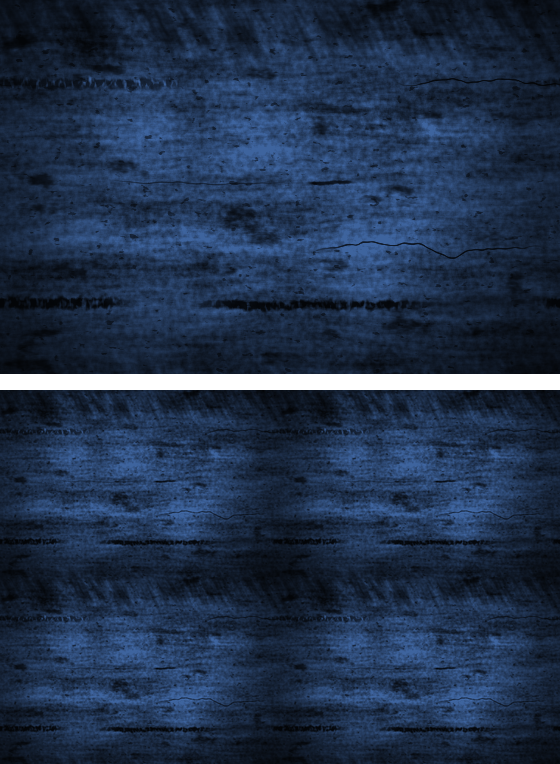
Top, the tile; bottom, the same tile 2 across and 2 down.
A Shadertoy shader for this texture:

```glsl
// Dark blue weathered wood: horizontal grain, stains, rough splits and shaded edges.

float hash(vec2 cell, float seed) {
    uvec3 v = uvec3(cell, seed) * 1664525u + 1013904223u;
    v.x += v.y * v.z; v.y += v.z * v.x; v.z += v.x * v.y;
    v ^= v >> 16u;
    v.x += v.y * v.z;
    return float(v.x >> 8u) / 16777216.0;
}

float cornerSlope(vec2 cell, vec2 offset, vec2 f, vec2 period, float seed) {
    vec2 wrapped = floor(mod(cell + offset + 0.5, period));
    float angle = 6.2832 * hash(wrapped, seed);
    return dot(vec2(cos(angle), sin(angle)), f - offset);
}

// Gradient noise that wraps after one unit of uv
float noise(vec2 uv, vec2 period, float seed) {
    vec2 p = uv * period, cell = floor(p), f = p - cell;
    vec2 s = f * f * f * (f * (f * 6.0 - 15.0) + 10.0);
    float low = mix(cornerSlope(cell, vec2(0, 0), f, period, seed),
                    cornerSlope(cell, vec2(1, 0), f, period, seed), s.x);
    float high = mix(cornerSlope(cell, vec2(0, 1), f, period, seed),
                     cornerSlope(cell, vec2(1, 1), f, period, seed), s.x);
    return 1.4 * mix(low, high, s.y);
}

float fbm(vec2 uv, vec2 period, int octaves, float seed) {
    float sum = 0.0, amplitude = 0.55;
    for (int i = 0; i < octaves; i++) {
        sum += amplitude * noise(uv, period, seed + float(i));
        period *= 2.0;
        amplitude *= 0.55;
    }
    return sum;
}

vec2 wrapDelta(vec2 uv, vec2 centre) {
    return fract(uv - centre + 0.5) - 0.5;
}

float glow(vec2 uv, vec2 centre, vec2 size) {
    vec2 d = wrapDelta(uv, centre) / size;
    return exp(-dot(d, d));
}

// Wandering horizontal split with ragged sides and tapered ends
float split(vec2 uv, vec2 centre, vec2 size, float wander) {
    vec2 d = wrapDelta(uv, centre);
    vec2 along = vec2(uv.x, centre.y);
    d.y += wander * fbm(along, vec2(7, 5), 4, 70.0);
    float taper = 1.0 - smoothstep(0.55, 1.0, abs(d.x) / size.x);
    float ragged = 0.8 + 0.9 * fbm(vec2(uv.x, uv.y), vec2(60, 30), 3, 80.0);
    float width = size.y * ragged * (0.4 + 0.6 * taper);
    return taper * (1.0 - smoothstep(0.4 * width, width + 0.002, abs(d.y)));
}

void mainImage(out vec4 fragColor, in vec2 fragCoord) {
    vec2 uv = fragCoord / iResolution.xy;
    vec2 bent = uv + vec2(0.0, 0.02 * fbm(uv, vec2(4, 4), 3, 1.0));

    // Edge shading, smooth across the wrap
    vec2 c = cos(3.14159 * uv);
    vec2 edge = c * c * c * c * c * c;
    float tone = 0.43 * (1.0 - 0.52 * edge.x) * (1.0 - 0.56 * edge.y);

    // Wood figure, fibres and surface grit
    float figure = 0.55 * fbm(uv, vec2(5, 5), 5, 10.0)
                 + 0.50 * fbm(bent, vec2(2, 13), 4, 20.0)
                 + 0.42 * fbm(bent, vec2(10, 56), 3, 30.0)
                 + 0.50 * fbm(uv, vec2(90, 62), 3, 40.0);
    tone *= max(1.0 + figure, 0.2);

    // Pale worn bands
    float worn = glow(bent, vec2(0.76, 0.65), vec2(0.20, 0.028))
               + 0.6 * glow(bent, vec2(0.25, 0.635), vec2(0.28, 0.014))
               + 0.6 * glow(bent, vec2(0.38, 0.36), vec2(0.34, 0.045));
    tone *= 1.0 + 0.32 * worn * (1.0 + fbm(uv, vec2(24, 12), 3, 45.0));

    // Slanted brush streaks, strongest near the top
    float streak = fbm(vec2(uv.x + uv.y / 3.0, uv.y), vec2(36, 6), 3, 50.0);
    float streakZone = glow(vec2(0.0, uv.y), vec2(0.0, 0.93), vec2(1.0, 0.10))
                     + 0.5 * glow(uv, vec2(0.62, 0.68), vec2(0.22, 0.05));
    tone *= max(1.0 + 1.1 * streak * streakZone, 0.2);

    // Dark stains and specks
    float stain = smoothstep(0.22, 0.55, fbm(bent, vec2(8, 12), 5, 55.0));
    float speck = smoothstep(0.30, 0.50, fbm(uv, vec2(44, 48), 3, 60.0));
    tone *= (1.0 - 0.65 * stain) * (1.0 - 0.5 * speck);

    // Wide rough splits with upright splinters inside
    float lower = max(split(uv, vec2(0.09, 0.19), vec2(0.17, 0.022), 0.008),
                      split(uv, vec2(0.56, 0.185), vec2(0.25, 0.018), 0.012));
    float upper = split(uv, vec2(0.15, 0.778), vec2(0.23, 0.021), 0.008);
    float splinter = max(fbm(uv, vec2(110, 40), 2, 90.0), 0.0);
    tone *= 1.0 - lower * max(0.85 - 1.6 * splinter, 0.0);
    tone *= 1.0 - upper * (0.55 - 2.2 * splinter);
    tone *= 1.0 - 0.4 * glow(bent, vec2(0.85, 0.19), vec2(0.16, 0.02));

    // Hairline cracks and one short gouge
    float crack = split(uv, vec2(0.76, 0.335), vec2(0.24, 0.0018), 0.05);
    crack = max(crack, split(uv, vec2(0.87, 0.77), vec2(0.18, 0.0015), 0.05));
    crack = max(crack, 0.6 * split(uv, vec2(0.35, 0.515), vec2(0.17, 0.0015), 0.02));
    crack = max(crack, split(uv, vec2(0.59, 0.51), vec2(0.05, 0.007), 0.01));
    tone *= 1.0 - 0.75 * crack;

    tone = clamp(tone, 0.03, 0.62);
    fragColor = vec4(tone * vec3(0.39, 0.63, 1.0), 1.0);
}
```
